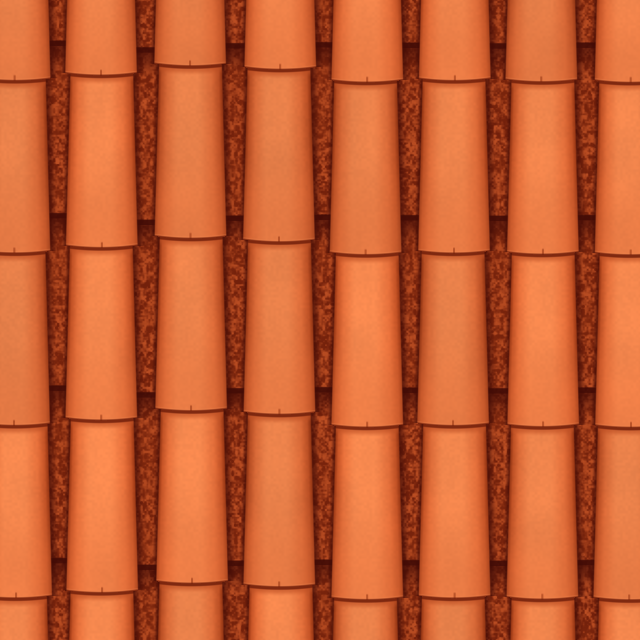
Give the GLSL for this texture, as a WebGL 1 fragment shader.

```glsl
precision highp float;

uniform vec2 u_resolution;

#define PITCH vec2(0.1375, 0.2695)   // column and row spacing
#define FIRST_COLUMN 0.0235          // centre of the leftmost column
#define FIRST_LIP 0.1150             // mean depth of the first lip from the top
#define FIRST_STEP 0.0700            // depth of the first gutter step
#define HALF_TOP 0.0490              // tile half width at its upper end
#define HALF_LIP 0.0560              // tile half width at its lip
#define LIP_JITTER 0.0320            // range of lip heights between columns
#define SIDE_JITTER 0.0080           // range of sideways shifts
#define LIP_BOW 0.0040               // sag of the lip at mid tile
#define LINE 0.0050                  // thickness of lip lines
#define TONE_RANGE 0.0800            // brightness spread between tiles

const vec3 LIGHT  = vec3(0.94, 0.52, 0.30);
const vec3 CLAY   = vec3(0.87, 0.42, 0.22);
const vec3 EDGE   = vec3(0.74, 0.31, 0.14);
const vec3 RUST   = vec3(0.57, 0.20, 0.07);
const vec3 DARK   = vec3(0.44, 0.12, 0.04);
const vec3 SHADOW = vec3(0.25, 0.04, 0.02);

float hash(vec2 p) {
  vec3 q = fract(p.xyx * 0.1031);
  q += dot(q, q.yzx + 33.33);
  return fract((q.x + q.y) * q.z);
}

float noise(vec2 p) {
  vec2 i = floor(p), f = fract(p);
  f *= f * (3.0 - 2.0 * f);
  return mix(mix(hash(i), hash(i + vec2(1, 0)), f.x),
             mix(hash(i + vec2(0, 1)), hash(i + vec2(1, 1)), f.x), f.y);
}

// Rough channel between the columns, stepped once per row
vec3 gutter(vec2 p, float px) {
  float channel = floor((p.x - FIRST_COLUMN) / PITCH.x);
  float start = FIRST_STEP + 0.012 * (hash(vec2(channel, 71.0)) - 0.5);
  float f = fract((p.y - start) / PITCH.y);
  float below = f * PITCH.y, above = (1.0 - f) * PITCH.y;

  float grain = 0.55 * noise(p * vec2(190.0, 150.0)) + 0.45 * noise(p * 330.0 + 17.0);
  vec3 color = mix(DARK, EDGE, smoothstep(0.2, 0.85, grain));
  color = mix(color, RUST, 0.35 * noise(p * vec2(40.0, 20.0)));
  float shade = 0.65 * (1.0 - smoothstep(0.004, 0.05, below));
  float bar = 1.0 - smoothstep(0.006, 0.010, below);
  bar = max(bar, 1.0 - smoothstep(0.0, 2.0 * px, above));
  return mix(color, SHADOW, max(shade, 0.9 * bar));
}

// Offset from the tile axis, position down the tile, half width, tile seed
vec4 tileFrame(vec2 p, float column) {
  float centre = FIRST_COLUMN + column * PITCH.x
               + SIDE_JITTER * (hash(vec2(column, 11.0)) - 0.5);
  float u = clamp((p.x - centre) / HALF_LIP, -1.0, 1.0);
  float lip = FIRST_LIP + LIP_JITTER * (hash(vec2(column, 37.0)) - 0.5)
            + LIP_BOW * (0.5 - u * u);
  float t = (p.y - lip) / PITCH.y;
  float seed = hash(vec2(column, floor(t) + 53.0));
  centre += 0.5 * SIDE_JITTER * (seed - 0.5);
  return vec4(p.x - centre, fract(t), mix(HALF_TOP, HALF_LIP, fract(t)), seed);
}

vec3 tileColor(vec2 p, vec4 tile, float px) {
  // Rounded cross section, brightest just left of the axis
  float u = tile.x / tile.z;
  float bend = abs(u + 0.1) / (1.0 + 0.1 * sign(u + 0.1));
  vec3 color = mix(LIGHT, CLAY, smoothstep(0.25, 0.80, bend));
  color = mix(color, EDGE, smoothstep(0.66, 0.95, bend));
  color = mix(color, RUST, 0.8 * smoothstep(0.88, 1.0, bend));

  // Firing tone, mottling and fine grain
  float mottle = noise(p * vec2(26.0, 18.0) + 40.0 * tile.w) - 0.5;
  color *= 1.0 + TONE_RANGE * (tile.w - 0.5) + 0.05 * mottle;
  color *= 1.0 + 0.04 * (noise(p * 240.0) - 0.5);
  color = mix(color, CLAY, 0.35 * smoothstep(0.35, 0.95, tile.y));

  // Pale rim and centre nick at the lip, dark line and soft shadow under it
  float below = tile.y * PITCH.y, above = (1.0 - tile.y) * PITCH.y;
  float rim = 1.0 - smoothstep(0.4 * LINE, LINE, above);
  color = mix(color, LIGHT, 0.6 * rim * (1.0 - 0.5 * bend));
  float nick = (1.0 - smoothstep(0.0008, 0.0024, abs(tile.x)))
             * (1.0 - smoothstep(0.007, 0.011, above));
  color = mix(color, RUST, 0.55 * nick);
  color = mix(color, EDGE, 0.6 * (1.0 - smoothstep(LINE, 3.0 * LINE, below)));
  float line = 1.0 - smoothstep(0.5 * LINE, 1.1 * LINE, below);
  line = max(line, 1.0 - smoothstep(0.0, 2.0 * px, above));
  return mix(color, DARK, 0.85 * line);
}

void main() {
  vec2 p = gl_FragCoord.xy / u_resolution;
  p.y = 1.0 - p.y;
  float px = 1.0 / min(u_resolution.x, u_resolution.y);
  float nearest = floor((p.x - FIRST_COLUMN) / PITCH.x + 0.5);
  vec3 color = gutter(p, px);

  // Shadows cast into the gutter by the neighbouring columns
  for (int i = -1; i <= 1; i++) {
    vec4 tile = tileFrame(p, nearest + float(i));
    float reach = tile.x > 0.0 ? 0.014 : 0.008;
    float gap = max(abs(tile.x) - tile.z, 0.0);
    color = mix(color, SHADOW, 0.7 * (1.0 - smoothstep(0.0, reach, gap)));
  }

  // Cover tile on top
  vec4 tile = tileFrame(p, nearest);
  float cover = 1.0 - smoothstep(-px, px, abs(tile.x) - tile.z);
  color = mix(color, tileColor(p, tile, px), cover);
  gl_FragColor = vec4(color, 1.0);
}
```
